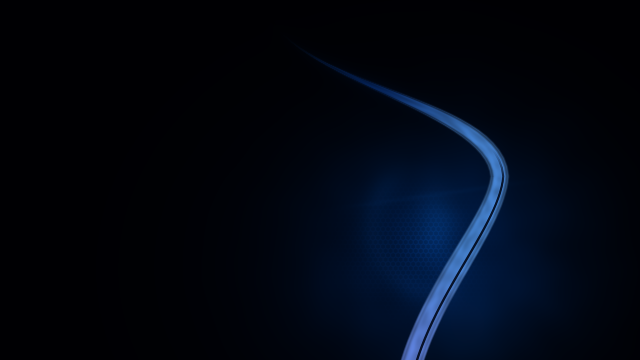
Give the GLSL for this background, as a Shadertoy shader.

```glsl
#define BASE_COLOR vec3(0.0, 0.001, 0.012)
#define GLOW_COLOR vec3(0.0, 0.092, 0.225)
#define HOT_COLOR vec3(0.008, 0.075, 0.145)
#define DEEP_BLUE vec3(0.015, 0.13, 0.34)
#define LIT_BLUE vec3(0.25, 0.47, 0.75)
#define VIOLET_BLUE vec3(0.33, 0.45, 0.77)
#define GLOW_CENTER vec2(1.25, 0.29)
#define HOT_CENTER vec2(1.215, 0.37)
#define CELL_SIZE 0.014
#define SEGMENTS 28

vec2 hashGradient(vec2 cell) {
    float h = fract(sin(dot(cell, vec2(127.1, 311.7))) * 4375.85);
    return vec2(cos(6.2832 * h), sin(6.2832 * h));
}

float gradientNoise(vec2 p) {
    vec2 i = floor(p), f = fract(p);
    vec2 w = f * f * f * (f * (f * 6.0 - 15.0) + 10.0);
    vec2 e = vec2(0.0, 1.0);
    float a = dot(hashGradient(i), f);
    float b = dot(hashGradient(i + e.yx), f - e.yx);
    float c = dot(hashGradient(i + e.xy), f - e.xy);
    float d = dot(hashGradient(i + e.yy), f - e.yy);
    return mix(mix(a, b, w.x), mix(c, d, w.x), w.y);
}

vec2 cubicBezier(vec2 a, vec2 b, vec2 c, vec2 d, float t) {
    float k = 1.0 - t;
    return k * k * k * a + 3.0 * k * k * t * b + 3.0 * k * t * t * c + t * t * t * d;
}

// Upper arc for u in 0..1, lower sweep for u in 1..2
vec2 ribbonPath(float u) {
    vec2 bend = vec2(1.388, 0.51);
    if (u < 1.0)
        return cubicBezier(vec2(0.741, 0.965), vec2(0.84, 0.76), vec2(1.375, 0.71), bend, u);
    return cubicBezier(bend, vec2(1.378, 0.385), vec2(1.20, 0.20), vec2(1.137, -0.03), u - 1.0);
}

// Returns signed distance across the ribbon and the position along it
vec2 ribbonCoords(vec2 p) {
    float best = 1e5, side = 1.0, along = 0.0;
    float stepSize = 1.0 / float(SEGMENTS);
    vec2 a = ribbonPath(0.0);
    for (int i = 0; i < 2 * SEGMENTS; i++) {
        vec2 b = ribbonPath(float(i + 1) * stepSize);
        vec2 d = b - a, q = p - a;
        float t = clamp(dot(q, d) / dot(d, d), 0.0, 1.0);
        float dist = length(q - d * t);
        if (dist < best) {
            best = dist;
            side = d.x * q.y - d.y * q.x < 0.0 ? -1.0 : 1.0;
            along = (float(i) + t) * stepSize;
        }
        a = b;
    }
    return vec2(side * best, along);
}

float blob(vec2 p, vec2 center, vec2 radius) {
    vec2 q = (p - center) / radius;
    return exp(-dot(q, q));
}

// Bright rims of a staggered hexagonal grid
float honeycomb(vec2 p) {
    vec2 period = vec2(1.0, 1.732);
    vec2 q = p / CELL_SIZE;
    vec2 a = mod(q, period) - 0.5 * period;
    vec2 b = mod(q - 0.5 * period, period) - 0.5 * period;
    vec2 c = abs(dot(a, a) < dot(b, b) ? a : b);
    return smoothstep(0.25, 0.5, max(c.x, dot(c, vec2(0.5, 0.866))));
}

vec3 background(vec2 p) {
    float haze = gradientNoise(p * 5.0) + 0.5 * gradientNoise(p * 11.0 + 7.0);
    float glow = blob(p, GLOW_CENTER, vec2(0.33, 0.30)) * (1.0 + 0.35 * haze);
    vec3 color = BASE_COLOR + GLOW_COLOR * glow;
    color += vec3(0.0, 0.012, 0.035) * blob(p, vec2(1.05, 0.25), vec2(0.45, 0.40));

    // Hot spot and the soft arc around it
    vec2 q = p - HOT_CENTER;
    float arc = exp(-pow((length(q) - 0.18) / 0.035, 2.0));
    arc *= smoothstep(0.05, -0.15, q.x + 0.4 * q.y);
    float hot = blob(p, HOT_CENTER, vec2(0.06, 0.10));
    color += HOT_COLOR * (hot + 0.28 * arc);
    color += HOT_COLOR * 0.3 * blob(p, vec2(1.30, 0.10), vec2(0.10, 0.12));

    // Mesh texture and faint slanted streak
    float mesh = blob(p, vec2(1.14, 0.31), vec2(0.16, 0.13));
    color *= 1.0 + 0.22 * mesh * (honeycomb(p) - 0.5);
    float streak = p.y - 0.42 - 0.14 * (p.x - 0.93);
    color += HOT_COLOR * 0.16 * exp(-pow(streak / 0.007, 2.0))
           * smoothstep(0.88, 1.1, p.x) * smoothstep(1.55, 1.3, p.x);
    return color;
}

void mainImage(out vec4 fragColor, in vec2 fragCoord) {
    vec2 p = fragCoord / iResolution.y;
    float pixel = 1.0 / iResolution.y;
    vec3 color = background(p);

    vec2 ribbon = ribbonCoords(p);
    float u = ribbon.y;
    float halfWidth = mix(0.003, 0.026, smoothstep(0.1, 1.0, u)) + 0.005 * smoothstep(1.0, 1.6, u);
    float s = ribbon.x / halfWidth;
    float soft = pixel / halfWidth;

    // Ribbon shading: colour along, darker borders and fine rim lines across
    vec3 body = mix(DEEP_BLUE, LIT_BLUE, smoothstep(0.4, 0.85, u));
    body = mix(body, VIOLET_BLUE, smoothstep(1.4, 2.0, u));
    float border = smoothstep(0.5, 0.85, abs(s)) * mix(0.6, 0.3, smoothstep(0.9, 1.4, u));
    float rim = exp(-pow((abs(s) - 0.86) / 0.09, 2.0));
    body *= 1.0 - border + 0.18 * rim;
    body *= 1.0 + 0.25 * gradientNoise(vec2(u * 14.0, s * 1.5));

    // Dark groove along the lower sweep
    float groove = 1.0 - smoothstep(0.05, 0.07 + soft, abs(s - 0.38));
    body = mix(body, vec3(0.0, 0.025, 0.09), 0.9 * groove * smoothstep(0.85, 1.05, u));

    float fade = smoothstep(0.02, 0.55, u);
    float coverage = 1.0 - smoothstep(-pixel, pixel, abs(ribbon.x) - halfWidth);
    color += DEEP_BLUE * 0.25 * fade * exp(-abs(ribbon.x) / 0.014);
    color = mix(color, body * fade, coverage * smoothstep(0.0, 0.25, u));
    fragColor = vec4(color, 1.0);
}
```
